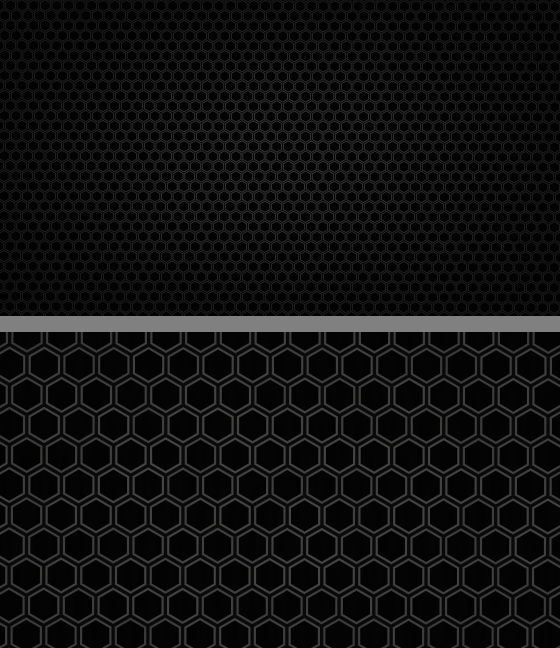
Top, the full canvas; bottom, a detail of the centre.
Give the GLSL for this pattern, as a WebGL 1 fragment shader.

```glsl
precision highp float;
// Dark honeycomb mesh: separate grey hexagon outlines on brushed black, dimmed to the edges.

uniform vec2 u_resolution;

#define ROWS 31.5             // hexagon rows over the canvas height
#define CENTRE_SHIFT vec2(-0.029, 0.0046) // one cell centre, from the canvas centre
#define TILT 0.0025           // slight slope of the rows
#define RING_OUTER 0.452      // outline radii, in column pitches
#define RING_INNER 0.390
#define CELL_COLOR vec3(0.012, 0.012, 0.012)
#define GAP_COLOR vec3(0.036, 0.035, 0.035)
#define LINE_COLOR vec3(0.262, 0.258, 0.256)
#define EDGE_LIGHT 0.48       // line brightness left in the corners
#define GRAIN 0.010           // strength of the vertical brushing
#define WEAR 0.10             // brightness variation between cells

const vec2 LATTICE = vec2(1.0, 1.7320508);

// Sine-free hash, 0 to 1
float hash(vec2 p) {
  vec3 q = fract(vec3(p.xyx) * 0.1031);
  q += dot(q, q.yzx + 33.33);
  return fract((q.x + q.y) * q.z);
}

float valueNoise(vec2 p) {
  vec2 i = floor(p);
  vec2 f = fract(p);
  f = f * f * (3.0 - 2.0 * f);
  float low = mix(hash(i), hash(i + vec2(1.0, 0.0)), f.x);
  float high = mix(hash(i + vec2(0.0, 1.0)), hash(i + 1.0), f.x);
  return mix(low, high, f.y);
}

// Offset from the nearest centre of a hexagonal lattice with pitch 1
vec2 nearestCell(vec2 p) {
  vec2 a = mod(p + 0.5 * LATTICE, LATTICE) - 0.5 * LATTICE;
  vec2 b = mod(p, LATTICE) - 0.5 * LATTICE;
  return dot(a, a) < dot(b, b) ? a : b;
}

// Radius of the pointy-topped hexagon through p
float hexRadius(vec2 p) {
  p = abs(p);
  return max(p.x, 0.5 * p.x + 0.8660254 * p.y);
}

// Antialiased coverage of a hexagon
float coverage(float radius, float limit, float pixel) {
  return clamp((limit - radius) / pixel + 0.5, 0.0, 1.0);
}

void main() {
  // Canvas units: height 1, origin at the centre
  vec2 uv = (gl_FragCoord.xy - 0.5 * u_resolution) / u_resolution.y;
  float aspect = u_resolution.x / u_resolution.y;

  // Lattice units: one column pitch
  float pitchesPerHeight = ROWS * 0.5 * LATTICE.y;
  vec2 p = uv - CENTRE_SHIFT;
  p = (p + TILT * vec2(-p.y, p.x)) * pitchesPerHeight;
  float pixel = pitchesPerHeight / u_resolution.y;

  vec2 local = nearestCell(p);
  vec2 cellId = floor((p - local) * vec2(2.0, 2.0 / LATTICE.y) + 0.5);
  float radius = hexRadius(local);

  // Hexagon body, outline and the channel between neighbours
  float outer = coverage(radius, RING_OUTER, pixel);
  float inner = coverage(radius, RING_INNER, pixel);
  float ring = outer - inner;

  // Broad light fading outwards
  float fall = length(uv / vec2(0.5 * aspect, 0.5));
  float light = mix(1.0, EDGE_LIGHT, smoothstep(0.05, 1.3, fall));
  float wear = 1.0 + WEAR * (hash(cellId + 200.0) - 0.5);

  // Fine vertical brushing
  float brushing = valueNoise((uv + 2.0) * vec2(210.0, 34.0));

  vec3 color = GAP_COLOR * (1.0 - outer) + CELL_COLOR * inner;
  color += LINE_COLOR * ring * wear;
  color += GRAIN * (brushing - 0.3) * (1.0 - ring);
  gl_FragColor = vec4(max(color * light, 0.0), 1.0);
}
```
